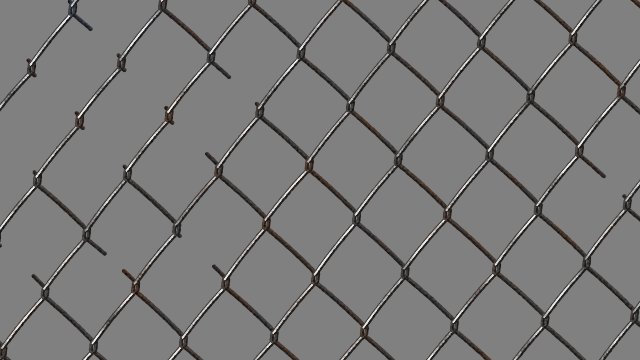
Write a Shadertoy shader that draws this pattern.

```glsl
vec2 hash2(vec2 c) {
    vec3 h = fract(c.xyx * vec3(0.1031, 0.1030, 0.0973));
    h += dot(h, h.yzx + 33.33);
    return fract((h.xx + h.yz) * h.zy);
}

float gradientNoise(vec2 p) {
    vec2 i = floor(p), f = p - i, u = f * f * (3.0 - 2.0 * f), e = vec2(1, 0);
    float a = dot(hash2(i) * 2.0 - 1.0, f);
    float b = dot(hash2(i + e.xy) * 2.0 - 1.0, f - e.xy);
    float c = dot(hash2(i + e.yx) * 2.0 - 1.0, f - e.yx);
    float d = dot(hash2(i + e.xx) * 2.0 - 1.0, f - e.xx);
    return mix(mix(a, b, u.x), mix(c, d, u.x), u.y);
}

// Skewed lattice of knots with a little irregularity
vec2 knotPosition(vec2 cell, mat2 lattice) {
    return vec2(0.857, 0.542) + lattice * cell + 0.004 * (hash2(cell + 40.0) - 0.5);
}

// Bowed wire kept between lo and hi: x = distance, y = position across it
vec2 strand(vec2 p, vec2 a, vec2 b, float lo, float hi, float radius) {
    vec2 ab = b - a, side = normalize(vec2(-ab.y, ab.x));
    float t = clamp(dot(p - a, ab) / dot(ab, ab), lo, hi);
    vec2 v = p - a - ab * t - side * 0.011 * t * (1.0 - t);
    return vec2(length(v) - radius, dot(v, side) / radius);
}

// Slightly tilted link: x = distance, y = position across its wire
vec2 knotLoop(vec2 p) {
    p.x -= 0.12 * p.y;
    float ring = length(vec2(p.x, max(abs(p.y) - 0.008, 0.0))) - 0.0062;
    return vec2(abs(ring) - 0.0054, ring / 0.0054 * sign(-p.x));
}

// Torn diagonals, mostly towards the left
bool isBroken(vec2 cell) {
    int column = int(cell.x), row = int(-cell.y);
    int gaps = column == -1 ? 4 : column == -2 ? 11 : column == -3 ? 22 : column < -3 ? 62 : 0;
    bool torn = row >= 0 && ((gaps >> max(row, 0)) & 1) == 1;
    return torn || (column >= 3 && row == -3);
}

vec3 metal(vec2 p, float across, float shine) {
    float grain = gradientNoise(p * 170.0);
    float patches = gradientNoise(p * 7.0 + 3.0);
    float body = mix(0.13, 0.25, smoothstep(-0.5, 0.9, across)) + 0.14 * grain;
    vec3 color = max(body, 0.07) * vec3(1.02, 0.98, 0.96);

    // Rust in patches, cooler steel near the upper left
    float rust = smoothstep(-0.15, 0.35, patches + 0.4 * grain) * (1.0 - 0.7 * shine);
    color *= mix(vec3(1), vec3(1.2, 0.88, 0.68), rust);
    float cool = smoothstep(0.4, 1.1, p.y - 0.45 * p.x);
    color *= mix(vec3(1), vec3(0.85, 0.98, 1.25), cool);

    // Narrow bright streak, broken up along the wire
    float glint = smoothstep(0.55, 0.2, abs(across - 0.2 + 0.15 * grain));
    glint *= shine * clamp(0.8 + 1.1 * gradientNoise(p * 14.0) + 0.4 * grain, 0.0, 1.0);
    return mix(color, vec3(0.96, 0.95, 0.94), glint);
}

void paint(inout vec3 color, vec2 p, vec2 wire, float shine) {
    float edge = 0.6 / iResolution.y;
    float roughness = 0.0014 * gradientNoise(p * 110.0);
    float cover = smoothstep(edge, -edge, wire.x + roughness);
    color = mix(color, metal(p, wire.y, shine), cover);
}

void mainImage(out vec4 fragColor, in vec2 fragCoord) {
    vec2 p = fragCoord / iResolution.y;
    mat2 lattice = mat2(0.135, -0.1493, 0.1157, 0.1632);
    vec2 nearest = floor(inverse(lattice) * (p - vec2(0.857, 0.542)) + 0.5);
    vec2 lift = vec2(0.001, 0.012);
    vec3 color = vec3(0.5);

    for (int j = -1; j <= 1; j++)
    for (int i = -1; i <= 1; i++) {
        vec2 cell = nearest + vec2(i, j);
        vec2 knot = knotPosition(cell, lattice);
        vec2 lower = knotPosition(cell + vec2(1, 0), lattice) + lift;
        vec2 upper = knotPosition(cell + vec2(0, 1), lattice) - lift;

        // Dark falling diagonal, whole or reduced to two stubs
        if (isBroken(cell)) {
            bool longHead = mod(cell.x, 2.0) == 0.0 && mod(2.0 * cell.x - cell.y, 3.0) == 2.0;
            bool longTail = cell.y < -3.0 || (cell.x > -3.0 && cell.y < 0.0);
            float head = cell.x > 0.0 ? 0.5 : longHead ? 0.36 : 0.07;
            float tail = longTail ? 0.25 : 0.07;
            paint(color, p, strand(p, knot - lift, lower, 0.0, head, 0.0056), 0.0);
            paint(color, p, strand(p, knot - lift, lower, 1.0 - tail, 1.0, 0.0056), 0.0);
        } else {
            paint(color, p, strand(p, knot - lift, lower, 0.0, 1.0, 0.0064), 0.06);
        }

        // Link, then the bright rising diagonal
        paint(color, p, knotLoop(p - knot), 0.1);
        paint(color, p, strand(p, knot + lift, upper, 0.0, 1.0, 0.0069), 0.95);
    }
    fragColor = vec4(color, 1);
}
```
